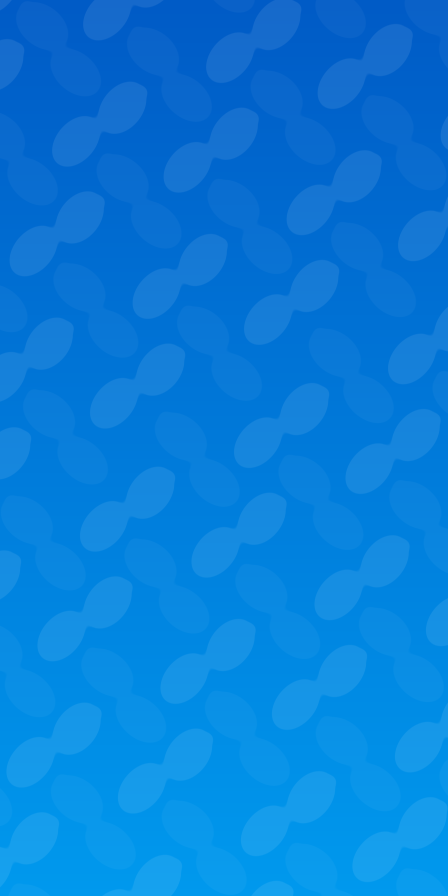
This pattern is drawn by a Shadertoy shader. Its source:

```glsl
// Pale two-lobed pods scattered over a vertical blue gradient.
// A slanted lattice repeats four pods per cell: two bright ones and two faint
// ones turned a quarter circle. Each pod is a smooth union of skewed ellipses.

// Lengths are fractions of the canvas height, with y measured down from the top.
const vec3 TOP_COLOR    = vec3(0.000, 0.355, 0.775);
const vec3 BOTTOM_COLOR = vec3(0.000, 0.600, 0.930);
const float BRIGHT_ALPHA = 0.088;
const float FAINT_ALPHA  = 0.038;

// Lattice
const vec2 ORIGIN   = vec2(0.2826, 0.0456);
const vec2 ALONG    = vec2(0.1719, -0.0934);   // step between cells of a row
const vec2 NEXT_ROW = vec2(0.0898, 0.1699);    // step between rows
const vec2 ROW_SLIP = vec2(0.0234, -0.0035);   // irregular jump at one row
const int SLIP_ROW  = 2;
const int FIRST_ROW = -1;
const int LAST_ROW  = 5;

// Pod positions inside a cell
const vec2 BRIGHT_B = vec2(-0.0475, 0.1224);
const vec2 FAINT_A  = vec2(0.0449, 0.0859);
const vec2 FAINT_B  = vec2(-0.0931, 0.0378);

// Pod shape
const float TILT        = 0.628;
const float SKEW        = 0.25;
const float LOBE_OFFSET = 0.0319;
const vec2 LOWER_LOBE   = vec2(0.0312, 0.0224);
const vec2 UPPER_LOBE   = vec2(0.0312, 0.0236);
const vec2 TIP          = vec2(0.0590, -0.0015);
const float TIP_RADIUS  = 0.0065;
const float WAIST_BLEND = 0.0110;
const float TIP_BLEND   = 0.0040;

float smoothMin(float a, float b, float k) {
    float h = max(k - abs(a - b), 0.0) / k;
    return min(a, b) - 0.25 * h * h * k;
}

// Approximate signed distance to an axis-aligned ellipse
float ellipse(vec2 p, vec2 radii) {
    float k0 = length(p / radii);
    float k1 = length(p / (radii * radii));
    return k0 * (k0 - 1.0) / max(k1, 1e-4);
}

// Signed distance to one pod leaning up to the right
float pod(vec2 p) {
    float c = cos(TILT), s = sin(TILT);
    vec2 q = vec2(c * p.x - s * p.y, s * p.x + c * p.y);
    vec2 skewed = vec2(q.x + SKEW * q.y, q.y);
    vec2 offset = vec2(LOBE_OFFSET, 0.0);
    float body = smoothMin(ellipse(skewed + offset, LOWER_LOBE),
                           ellipse(skewed - offset, UPPER_LOBE), WAIST_BLEND);
    return smoothMin(body, length(q - TIP) - TIP_RADIUS, TIP_BLEND);
}

// Offset to the nearest repeat along a row
vec2 nearest(vec2 p) {
    return p - ALONG * round(dot(p, ALONG) / dot(ALONG, ALONG));
}

vec2 quarterTurn(vec2 p) {
    return vec2(-p.y, p.x);
}

float coverage(float dist, float pixel) {
    return smoothstep(0.75 * pixel, -0.75 * pixel, dist);
}

void mainImage(out vec4 fragColor, in vec2 fragCoord) {
    float pixel = 1.0 / iResolution.y;
    vec2 p = vec2(fragCoord.x, iResolution.y - fragCoord.y) * pixel;

    // Nearest bright and faint pods over all rows
    float bright = 1.0, faint = 1.0;
    for (int row = FIRST_ROW; row <= LAST_ROW; row++) {
        vec2 q = p - ORIGIN - float(row) * NEXT_ROW;
        if (row >= SLIP_ROW) q -= ROW_SLIP;
        bright = min(bright, pod(nearest(q)));
        bright = min(bright, pod(nearest(q - BRIGHT_B)));
        faint = min(faint, pod(quarterTurn(nearest(q - FAINT_A))));
        faint = min(faint, pod(quarterTurn(nearest(q - FAINT_B))));
    }

    // Gradient with translucent white pods
    vec3 color = mix(TOP_COLOR, BOTTOM_COLOR, p.y);
    color = mix(color, vec3(1.0), FAINT_ALPHA * coverage(faint, pixel));
    color = mix(color, vec3(1.0), BRIGHT_ALPHA * coverage(bright, pixel));
    fragColor = vec4(color, 1.0);
}
```
